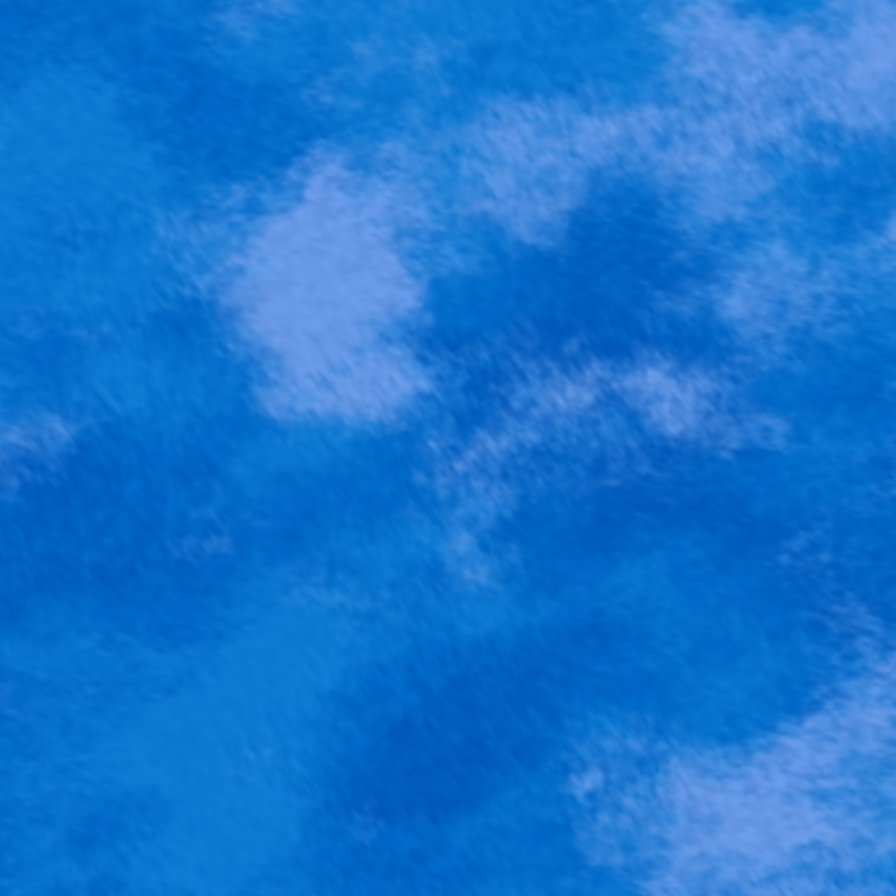
Give the GLSL for this texture, as a Shadertoy shader.

```glsl
// Soft periwinkle clouds drifting over a mottled deep blue sky, with a fine brushed grain.

const vec3 SKY_DEEP  = vec3(0.00, 0.360, 0.740);
const vec3 SKY_MID   = vec3(0.00, 0.410, 0.780);
const vec3 SKY_LIGHT = vec3(0.05, 0.475, 0.820);
const vec3 CLOUD     = vec3(0.40, 0.595, 0.895);

const float DRIFT_ANGLE  = 0.25;             // upward slant of the clouds
const vec2  CLOUD_SCALE  = vec2(6.0, 9.0);   // puffs per canvas
const vec2  SKY_SCALE    = vec2(4.0, 6.0);   // sky patches per canvas
const vec2  GRAIN_SCALE  = vec2(68.0, 120.0);// along and across a stroke
const float OCTAVE_GAIN  = 0.58;
const float BANK_WEIGHT  = 0.65;
const float PUFF_WEIGHT  = 1.75;
const float FEATHER      = 0.24;             // grain pushed into cloud edges
const float GRAIN_SHADE  = 0.062;
const vec2  CLOUD_EDGE   = vec2(0.08, 0.92);

// Integer hash to 0..1
float hash(ivec2 cell) {
    uvec2 u = uvec2(cell) * uvec2(1597u, 3571u);
    uint h = (u.x ^ (u.y << 7)) * 74793u + u.y;
    h = (h ^ (h >> 15)) * 73244u + 9176u * u.x;
    h = (h ^ (h >> 13)) * 60493u;
    h ^= h >> 16;
    return float(h & 65535u) / 65535.0;
}

float valueNoise(vec2 p) {
    ivec2 i = ivec2(floor(p));
    vec2 f = fract(p);
    f = f * f * (3.0 - 2.0 * f);
    return mix(mix(hash(i), hash(i + ivec2(1, 0)), f.x),
               mix(hash(i + ivec2(0, 1)), hash(i + ivec2(1, 1)), f.x), f.y);
}

mat2 rotation(float a) {
    return mat2(cos(a), -sin(a), sin(a), cos(a));
}

float fbm(vec2 p) {
    float sum = 0.0, amplitude = 0.5, total = 0.0;
    mat2 turn = rotation(0.6);
    for (int i = 0; i < 5; i++) {
        sum += amplitude * valueNoise(p);
        total += amplitude;
        amplitude *= OCTAVE_GAIN;
        p = turn * p * 2.03 + 17.3;
    }
    return sum / total;
}

// Soft elongated bank from a to b, 1 on its axis
float cloudBank(vec2 p, vec2 a, vec2 b, float width) {
    vec2 axis = b - a;
    float t = clamp(dot(p - a, axis) / dot(axis, axis), 0.0, 1.0);
    float d = length(p - a - axis * t) / width;
    return exp(-d * d);
}

// Short strokes in a given direction, centred on zero
float strokes(vec2 p, float angle) {
    vec2 q = rotation(angle) * p;
    return 0.6 * valueNoise(q * GRAIN_SCALE)
         + 0.4 * valueNoise(q * GRAIN_SCALE * 1.7 + 31.0) - 0.5;
}

void mainImage(out vec4 fragColor, in vec2 fragCoord) {
    vec2 p = fragCoord / iResolution.y;

    // Brushed grain whose direction wanders
    float lean = smoothstep(0.3, 0.7, valueNoise(p * 7.0 + 60.0));
    float grain = mix(strokes(p, -0.9), strokes(p, -0.3), lean);

    // Mottled sky
    vec2 drift = rotation(DRIFT_ANGLE) * p;
    float tone = fbm(drift * SKY_SCALE + 43.0) + 0.08 * grain;
    vec3 color = mix(SKY_DEEP, SKY_MID, smoothstep(0.22, 0.50, tone));
    color = mix(color, SKY_LIGHT, smoothstep(0.42, 0.70, tone));

    // Cloud banks, bent and broken up by noise
    vec2 bend = vec2(fbm(p * 5.0 + 5.0), fbm(p * 5.0 + 25.0)) - 0.5;
    vec2 w = p + 0.16 * bend;
    float bank = cloudBank(w, vec2(0.33, 0.68), vec2(1.05, 0.91), 0.105);
    bank = max(bank, cloudBank(w, vec2(0.46, 0.61), vec2(0.76, 0.56), 0.09));
    bank = max(bank, cloudBank(w, vec2(0.74, 0.08), vec2(1.00, 0.14), 0.11));
    float puff = fbm(drift * CLOUD_SCALE + 0.6 * bend + 11.0) - 0.5;
    float density = BANK_WEIGHT * bank + PUFF_WEIGHT * puff + FEATHER * grain;
    float cover = smoothstep(CLOUD_EDGE.x, CLOUD_EDGE.y, density);
    color = mix(color, CLOUD, cover);

    // Surface shading from the grain
    color += GRAIN_SHADE * grain * vec3(0.8, 1.0, 0.9) * (0.8 + 0.4 * cover);
    fragColor = vec4(clamp(color, 0.0, 1.0), 1.0);
}
```
